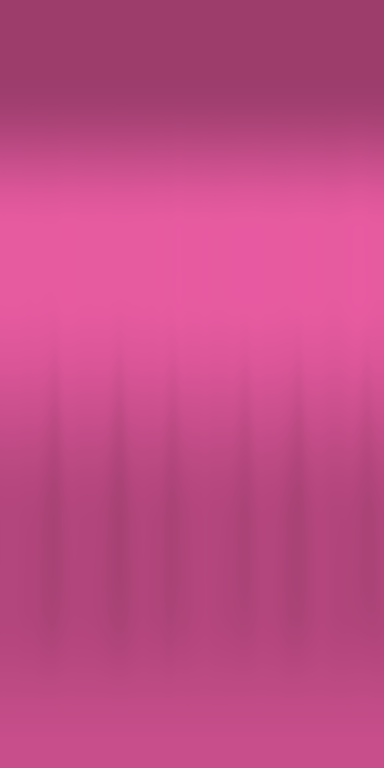
A Shadertoy shader for this background:

```glsl
#define TINT vec3(1.0, 0.391, 0.695)
#define TOP_LEVEL 0.612
#define GLOW_LEVEL 0.905
#define LOW_LEVEL 0.705
#define FLOOR_LEVEL 0.785
#define FOLD_COUNT 6
#define FOLD_START 0.145
#define FOLD_STEP 0.161
#define FOLD_DEPTH 0.050
#define GRAIN_DEPTH 0.026

float hash(float n) {
    return fract(sin(n * 127.1) * 43758.5453);
}

float noise(float x) {
    float cell = floor(x);
    return mix(hash(cell), hash(cell + 1.0), smoothstep(0.0, 1.0, x - cell));
}

// Brightness from the top edge (0) to the bottom edge (1)
float verticalLevel(float depth) {
    float level = mix(TOP_LEVEL, GLOW_LEVEL, smoothstep(0.10, 0.30, depth));
    level = mix(level, LOW_LEVEL, smoothstep(0.38, 0.68, depth));
    return mix(level, FLOOR_LEVEL, smoothstep(0.79, 1.0, depth));
}

// Soft dark folds that widen on the way down
float foldShade(float x, float depth) {
    float shade = 0.0;
    for (int i = 0; i < FOLD_COUNT; i++) {
        float k = float(i);
        float center = FOLD_START + FOLD_STEP * k + 0.012 * sin(k * 2.6);
        float halfWidth = mix(0.012, 0.044, smoothstep(0.36, 0.85, depth));
        float offset = (x - center) / halfWidth;
        float falloff = offset > 0.0 ? 1.6 : 0.8;
        shade += exp(-falloff * offset * offset) * mix(0.7, 1.0, hash(k + 3.0));
    }
    return shade * smoothstep(0.38, 0.57, depth) * (1.0 - smoothstep(0.74, 0.93, depth));
}

void mainImage(out vec4 fragColor, in vec2 fragCoord) {
    vec2 uv = fragCoord / iResolution.xy;
    float depth = 1.0 - uv.y;

    // Fine vertical streaks fan out slightly below the glow
    float fanX = 0.5 + (uv.x - 0.5) * (1.03 - 0.05 * depth);
    float grain = 0.6 * noise(fanX * 17.0 + 4.0) + 0.4 * noise(fanX * 43.0) - 0.5;
    float grainMask = smoothstep(0.12, 0.20, depth) * (1.0 - smoothstep(0.80, 0.95, depth));
    grainMask *= mix(0.4, 1.0, smoothstep(0.30, 0.55, depth));

    float level = verticalLevel(depth);
    level -= FOLD_DEPTH * foldShade(uv.x, depth);
    level += GRAIN_DEPTH * grain * grainMask;
    fragColor = vec4(TINT * level, 1.0);
}
```
